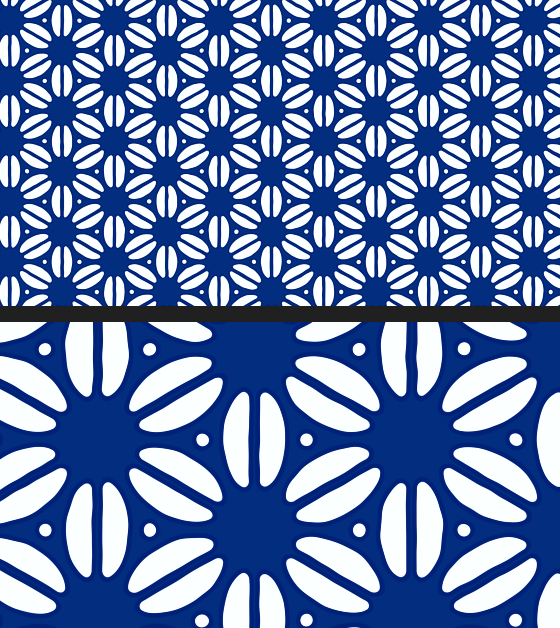
Top: the whole. Bottom: its middle third, enlarged.
This pattern is drawn by a WebGL 2 fragment shader. Its source:

```glsl
#version 300 es
precision highp float;
// White paired petals around blue discs on a hexagonal lattice, with small dots between them.
uniform vec2 u_resolution;
out vec4 fragColor;

float hash(vec2 p) {
  return fract(sin(dot(p, vec2(127.1, 311.7))) * 43758.5453);
}

float noise(vec2 p) {
  vec2 i = floor(p), f = fract(p);
  f = f * f * (3.0 - 2.0 * f);
  return mix(mix(hash(i), hash(i + vec2(1, 0)), f.x),
             mix(hash(i + vec2(0, 1)), hash(i + vec2(1, 1)), f.x), f.y);
}

// Vector from the nearest lattice point; neighbours are one unit apart.
vec2 hexCell(vec2 p) {
  vec2 s = vec2(sqrt(3.0), 1.0);
  vec2 a = mod(p + 0.5 * s, s) - 0.5 * s;
  vec2 b = mod(p, s) - 0.5 * s;
  return dot(a, a) < dot(b, b) ? a : b;
}

float ellipse(vec2 p, vec2 radii) {
  float k = length(p / radii);
  return k * (k - 1.0) / max(length(p / (radii * radii)), 1e-4);
}

// Half ellipse with a straight inner side and rounded tips.
float petal(vec2 p) {
  float r = 0.045;
  vec2 d = vec2(-p.x, ellipse(p, vec2(0.143, 0.271))) + r;
  return length(max(d, 0.0)) + min(max(d.x, d.y), 0.0) - r;
}

void main() {
  vec2 p = gl_FragCoord.xy / u_resolution * vec2(9.263, 5.073) - vec2(0.160, 0.732);
  float pixel = 5.073 / u_resolution.y;

  // Slight hand-cut wobble
  p += 0.009 * (vec2(noise(p * 11.0), noise(p * 11.0 + 47.0)) - 0.5);

  // Fold the cell into one of six sectors
  vec2 cell = hexCell(p);
  float sector = radians(60.0) * floor(atan(cell.x, cell.y) / radians(60.0) + 0.5);
  vec2 along = vec2(sin(sector), cos(sector));
  vec2 across = vec2(along.y, -along.x);
  vec2 q = vec2(dot(cell, across), dot(cell, along) - 0.5);

  // Each petal differs a little in size
  float side = q.x < 0.0 ? -1.0 : 1.0;
  vec2 petalCentre = p - cell + 0.5 * along + 0.1 * side * across;
  float growth = 0.006 * (hash(floor(petalCentre * 20.0 + 0.5)) - 0.5);

  q.x = abs(q.x);
  float d = petal(q - vec2(0.0285, 0.0)) - growth;
  d = min(d, length(q - vec2(0.2887, 0.0)) - 0.035);

  // Blue ground, darker rim, white shapes
  vec3 blue = vec3(0.01, 0.18, 0.50);
  vec3 rimBlue = vec3(0.00, 0.13, 0.47);
  vec3 white = vec3(0.99, 1.0, 1.0);
  vec3 color = mix(rimBlue, blue, smoothstep(0.020, 0.030, d));
  color = mix(white, color, smoothstep(-0.6 * pixel, 0.6 * pixel, d));
  fragColor = vec4(color, 1.0);
}
```
